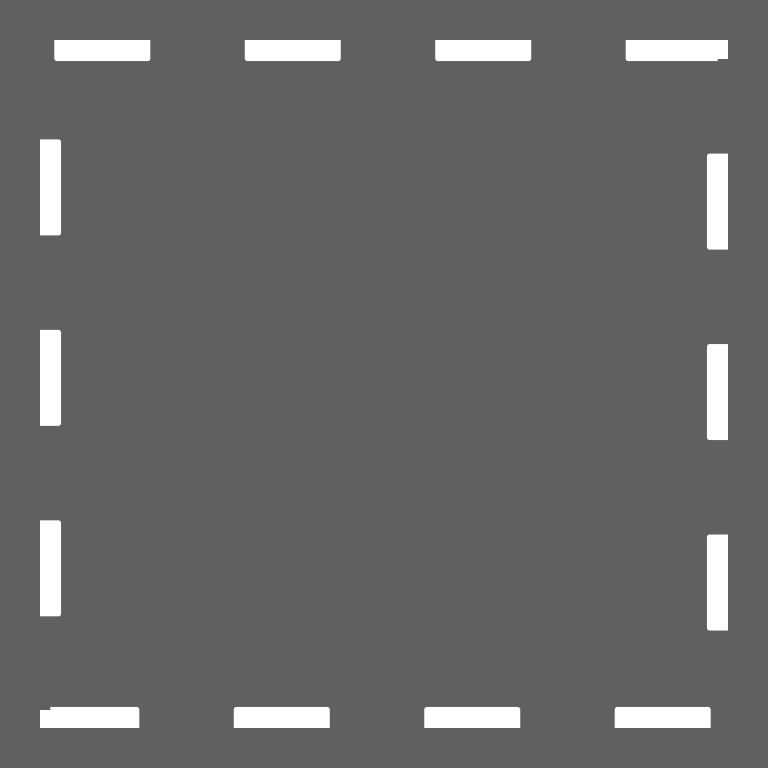
This background is drawn by a Shadertoy shader. Its source:

```glsl
#define ASPHALT vec3(0.377)
#define PAINT vec3(1.0)
#define PITCH 0.248
#define HALF_DASH vec2(0.0625, 0.0137)
#define MARGIN 0.0521
#define INNER_ROUND 0.0035
#define JOIN_LENGTH 0.0655

// Signed distance to a box with rounded corners
float boxDistance(vec2 p, vec2 halfSize, float radius) {
    vec2 q = abs(p) - halfSize + radius;
    return length(max(q, 0.0)) + min(max(q.x, q.y), 0.0) - radius;
}

// Dashes along x, with y as the depth from the canvas edge
float dashRow(vec2 p, float firstCentre, float count) {
    float index = clamp(round((p.x - firstCentre) / PITCH), 0.0, count - 1.0);
    vec2 centre = vec2(firstCentre + PITCH * index, MARGIN + HALF_DASH.y);
    vec2 q = p - centre;
    return boxDistance(q, HALF_DASH, q.y > 0.0 ? INNER_ROUND : 0.0);
}

// Extends a row to the corner with a slightly thinner step
float joinCorner(float row, vec2 p, float stepDepth) {
    float cut = max(p.x - JOIN_LENGTH, stepDepth - p.y);
    vec2 low = vec2(MARGIN);
    vec2 high = vec2(JOIN_LENGTH + 0.01, stepDepth);
    float extension = boxDistance(p - 0.5 * (low + high), 0.5 * (high - low), 0.0);
    return min(max(row, -cut), extension);
}

void mainImage(out vec4 fragColor, in vec2 fragCoord) {
    vec2 uv = fragCoord / iResolution.xy;
    vec2 opposite = 1.0 - uv;

    // Horizontal rows, joined at two opposite corners
    float bottom = joinCorner(dashRow(uv, 0.1189, 4.0), uv, 0.0755);
    float top = joinCorner(dashRow(vec2(uv.x, opposite.y), 0.1332, 4.0), opposite, 0.0768);

    // Vertical rows
    float left = dashRow(uv.yx, 0.2600, 3.0);
    float right = dashRow(vec2(uv.y, opposite.x), 0.2415, 3.0);

    // Painted lines with smooth edges
    float d = min(min(bottom, top), min(left, right));
    float pixel = 1.0 / min(iResolution.x, iResolution.y);
    float coverage = clamp(0.5 - d / pixel, 0.0, 1.0);
    fragColor = vec4(mix(ASPHALT, PAINT, coverage), 1.0);
}
```
